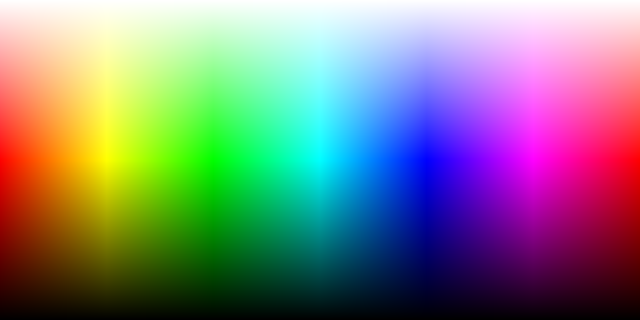
This background is drawn by a WebGL 1 fragment shader. Its source:

```glsl
precision highp float;
// Draws a full hue-lightness spectrum: hue runs left to right, black rises to white.

uniform vec2 u_resolution;

// Fully saturated colour for a hue in 0..1, starting and ending at red
vec3 pureHue(float hue) {
  vec3 wheel = mod(hue * 6.0 + vec3(0.0, 4.0, 2.0), 6.0);
  return clamp(abs(wheel - 3.0) - 1.0, 0.0, 1.0);
}

// Saturated HSL colour: chroma peaks at half lightness
vec3 spectrum(float hue, float lightness) {
  float chroma = 1.0 - abs(2.0 * lightness - 1.0);
  return lightness + (pureHue(hue) - 0.5) * chroma;
}

void main() {
  vec2 uv = gl_FragCoord.xy / u_resolution;
  gl_FragColor = vec4(spectrum(uv.x, uv.y), 1.0);
}
```
